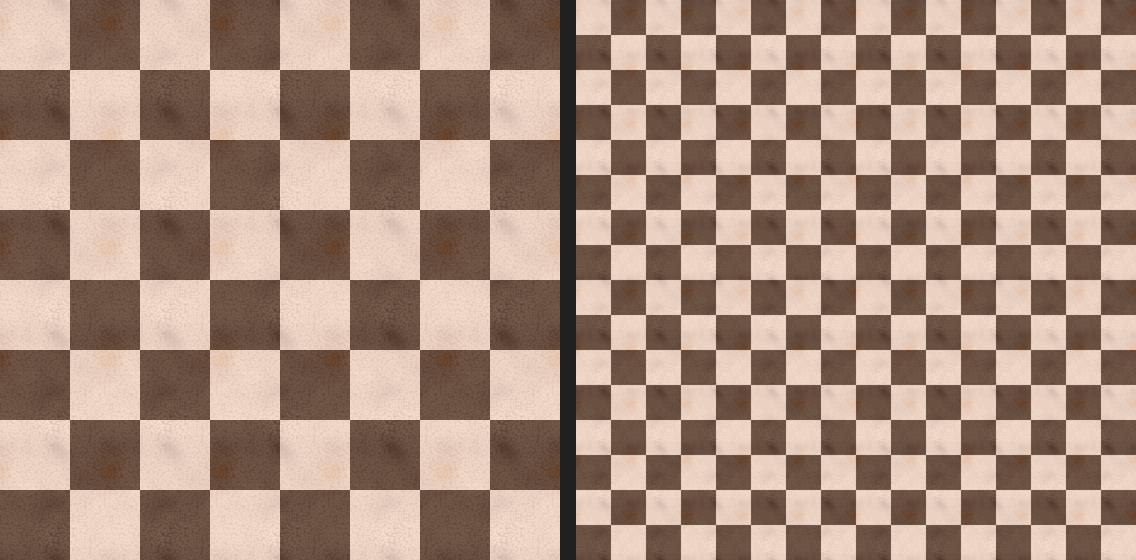
Left: one tile. Right: repeated 2 by 2.
Give the GLSL for this pattern, as a WebGL 1 fragment shader.

```glsl
precision highp float;
// Checkerboard of cream and brown worn suede squares with soft stains and fine grain.

uniform vec2 u_resolution;

const float SQUARES = 8.0;        // squares across and down (even, so it tiles)
const float PATCHES = 5.0;        // repeats of the wear across and down
const float GRAIN_CELLS = 46.0;   // grain cells per wear patch
const float GRAIN_AMOUNT = 0.10;
const float GRAIN_MEAN = 0.43;
const float MOTTLE_AMOUNT = 0.085;
const float GLOW_AMOUNT = 0.030;
const float SMUDGE_AMOUNT = 0.045;
const vec3 CREAM = vec3(0.915, 0.818, 0.757);
const vec3 BROWN = vec3(0.410, 0.310, 0.252);
const vec3 WEAR_TINT = vec3(1.0, 0.98, 0.84);
const vec3 RUST_SHIFT = vec3(0.010, -0.035, -0.070);

vec2 hash2(vec2 p) {
  vec3 q = fract(p.xyx * vec3(0.1031, 0.1030, 0.0973));
  q += dot(q, q.yzx + 33.33);
  return fract((q.xx + q.yz) * q.zy);
}

// Smooth value noise that wraps every "period" cells
float valueNoise(vec2 p, float period) {
  vec2 cell = floor(p);
  vec2 f = fract(p);
  f = f * f * (3.0 - 2.0 * f);
  vec2 lo = mod(cell, period);
  vec2 hi = mod(cell + 1.0, period);
  float bottom = mix(hash2(lo).x, hash2(vec2(hi.x, lo.y)).x, f.x);
  float top = mix(hash2(vec2(lo.x, hi.y)).x, hash2(hi).x, f.x);
  return mix(bottom, top, f.y);
}

// Layered noise centred on zero, wrapping once per patch
float mottle(vec2 p) {
  float sum = 0.0;
  float weight = 0.5;
  float cells = 4.0;
  for (int i = 0; i < 4; i++) {
    sum += weight * (valueNoise(p * cells, cells) - 0.5);
    weight *= 0.55;
    cells *= 2.0;
  }
  return sum;
}

// Distance to the nearest jittered point, wrapping once per patch
float cellular(vec2 p, float period) {
  vec2 cell = floor(p);
  vec2 f = fract(p);
  float nearest = 2.0;
  for (int y = -1; y <= 1; y++) {
    for (int x = -1; x <= 1; x++) {
      vec2 offset = vec2(float(x), float(y));
      vec2 point = offset + hash2(mod(cell + offset, period));
      nearest = min(nearest, length(point - f));
    }
  }
  return nearest;
}

// Soft elliptical stain with wrapped position
float stain(vec2 p, vec2 center, vec2 radius, float angle) {
  vec2 d = fract(p - center + 0.5) - 0.5;
  float c = cos(angle);
  float s = sin(angle);
  d = vec2(c * d.x + s * d.y, c * d.y - s * d.x) / radius;
  return exp(-dot(d, d));
}

// Signed distance to the square edges, alternating in sign
vec2 alternate(vec2 p) {
  return 0.5 - abs(mod(p + 0.5, 2.0) - 1.0);
}

void main() {
  vec2 uv = gl_FragCoord.xy / u_resolution;
  float pixel = SQUARES / min(u_resolution.x, u_resolution.y);

  // Checker, dark at the lower left
  vec2 side = clamp(alternate(uv * SQUARES) / (0.5 * pixel), -1.0, 1.0);
  vec3 color = mix(CREAM, BROWN, 0.5 + 0.5 * side.x * side.y);

  // Stains warped slightly so their outlines stay irregular
  vec2 patchUv = uv * PATCHES;
  vec2 warp = vec2(valueNoise(patchUv * 6.0, 6.0),
                   valueNoise(patchUv * 6.0 + 3.0, 6.0)) - 0.5;
  vec2 p = patchUv + 0.10 * warp;
  float glow = stain(p, vec2(0.49, 0.22), vec2(0.17, 0.19), 0.0);
  float smudge = stain(p, vec2(0.50, 0.98), vec2(0.19, 0.07), -0.8)
               + 0.6 * stain(p, vec2(0.40, 0.45), vec2(0.13, 0.09), 0.3);
  float rust = stain(p, vec2(0.97, 0.80), vec2(0.10, 0.08), 0.2);

  // Grain, stronger where the nap is rubbed bright
  float grain = cellular(patchUv * GRAIN_CELLS, GRAIN_CELLS) - GRAIN_MEAN;
  float wear = MOTTLE_AMOUNT * mottle(patchUv)
             + GLOW_AMOUNT * glow - SMUDGE_AMOUNT * smudge
             - GRAIN_AMOUNT * grain * (0.8 + 0.6 * glow - 0.3 * min(smudge, 1.0));

  color += WEAR_TINT * wear + RUST_SHIFT * rust;
  gl_FragColor = vec4(clamp(color, 0.0, 1.0), 1.0);
}
```
